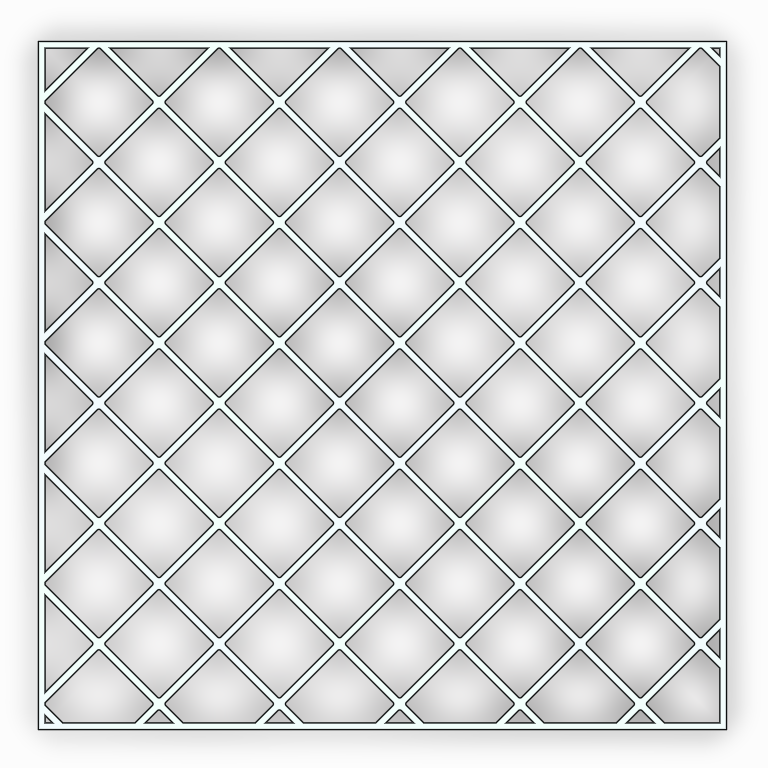
This pattern is drawn by a three.js fragment shader. Its source:

```glsl
varying vec2 vUv;

const float TAU = 6.2831853;
const vec2 FRAME_CENTER = vec2(0.498);
const float FRAME_HALF = 0.448;
const float FRAME_WIDTH = 0.0087;
const vec2 CROSSING = vec2(0.5205, 0.5535);
const float PITCH = 0.1567;
const float BAR_HALF = 0.0047;
const float TIP_RADIUS = 0.003;
const float LINE_HALF = 0.0009;

const vec3 BACKDROP = vec3(0.99);
const vec3 PANE = vec3(0.955, 0.952, 0.953);
const vec3 INK = vec3(0.05, 0.06, 0.06);
const vec3 BAR_MINT = vec3(0.95, 1.0, 0.985);
const vec3 BAR_BLUE = vec3(0.95, 0.97, 1.0);

vec2 hashGradient(vec2 cell) {
  float angle = TAU * fract(sin(dot(cell, vec2(127.1, 311.7))) * 43758.5);
  return vec2(cos(angle), sin(angle));
}

float gradientNoise(vec2 p) {
  vec2 i = floor(p);
  vec2 f = p - i;
  vec2 w = f * f * f * (f * (f * 6.0 - 15.0) + 10.0);
  vec2 e = vec2(1.0, 0.0);
  float low = mix(dot(hashGradient(i), f), dot(hashGradient(i + e), f - e), w.x);
  float high = mix(dot(hashGradient(i + e.yx), f - e.yx),
                   dot(hashGradient(i + 1.0), f - 1.0), w.x);
  return mix(low, high, w.y);
}

float boxDistance(vec2 p, float halfSize, float radius) {
  vec2 q = abs(p) - halfSize + radius;
  return length(max(q, 0.0)) + min(max(q.x, q.y), 0.0) - radius;
}

// Diagonal coordinates whose integer values lie on the bars
vec2 latticeCoords(vec2 p, float pitch) {
  return vec2(p.x + p.y, p.x - p.y) / pitch;
}

// Negative inside the rounded diamond panes
float paneDistance(vec2 lattice, float pitch, float barHalf, float radius) {
  vec2 centered = fract(lattice) - 0.5;
  float toUnits = pitch * inversesqrt(2.0);
  return boxDistance(centered * toUnits, 0.5 * toUnits - barHalf, radius);
}

float softShadow(float d, float spread) {
  return exp(-d * d / (spread * spread));
}

float fill(float d, float aa) {
  return 1.0 - smoothstep(-aa, aa, d);
}

void main() {
  float aa = 0.7 * fwidth(vUv.x);
  vec2 p = vUv - FRAME_CENTER;
  vec2 lattice = latticeCoords(vUv - CROSSING, PITCH);

  float frame = boxDistance(p, FRAME_HALF, 0.0);
  float inner = frame + FRAME_WIDTH;
  float pane = max(inner, paneDistance(lattice, PITCH, BAR_HALF, TIP_RADIUS));

  // Uneven shadow strength, deeper along the falling diagonal
  float unevenness = gradientNoise(vUv * 4.0 + 7.3);
  float depth = 0.9 + 0.3 * softShadow(p.x + p.y, 0.35) + 0.35 * unevenness;

  // Soft shade beside the bars and the frame
  vec2 barShade = 0.5 + 0.5 * cos(TAU * lattice);
  float rim = softShadow(inner, 0.03);
  vec3 paneColor = PANE * (1.0 - 0.09 * depth * (barShade.x + barShade.y))
                 * (1.0 - 0.09 * depth * rim);

  // Halo outside the frame
  float halo = softShadow(max(boxDistance(p, FRAME_HALF, 0.035), 0.0), 0.024);
  vec3 color = BACKDROP * (1.0 - 0.12 * depth * halo);

  // Pale bars over the shaded panes
  float tint = smoothstep(-0.3, 0.4, gradientNoise(vUv * 5.0 + 2.1));
  vec3 barColor = mix(BAR_MINT, BAR_BLUE, 0.6 * tint);
  color = mix(color, barColor, fill(frame, aa));
  color = mix(color, paneColor, fill(pane, aa));

  // Dark outlines of frame and panes
  float outline = min(abs(frame), abs(pane));
  color = mix(color, INK, fill(outline - LINE_HALF, aa));

  gl_FragColor = vec4(color, 1.0);
}
```
